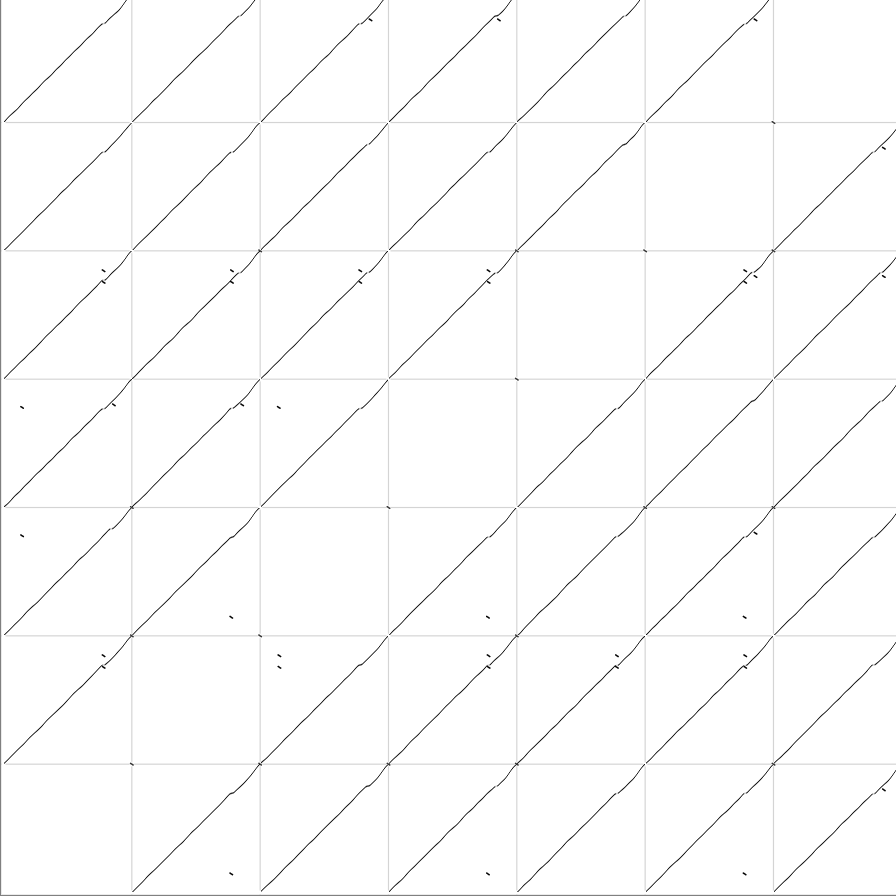
Give the GLSL for this pattern, as a WebGL 2 fragment shader.

```glsl
#version 300 es
precision highp float;

uniform vec2 u_resolution;
out vec4 outColor;

float hash(vec2 p) {
    return fract(sin(dot(p, vec2(127.1, 311.7))) * 4375.85);
}

vec2 gradient(vec2 p) {
    float angle = 6.2832 * hash(p);
    return vec2(cos(angle), sin(angle));
}

float gradientNoise(vec2 p) {
    vec2 i = floor(p), f = fract(p);
    vec2 u = f * f * f * (f * (f * 6.0 - 15.0) + 10.0);
    vec2 e = vec2(1.0, 0.0);
    float low = mix(dot(gradient(i), f), dot(gradient(i + e), f - e), u.x);
    float high = mix(dot(gradient(i + e.yx), f - e.yx), dot(gradient(i + 1.0), f - 1.0), u.x);
    return mix(low, high, u.y);
}

// Share of a pixel-wide window that a stroke of the given width covers
float stroke(float dist, float width, float pixel) {
    float a = max(dist - 0.5 * width, -0.5 * pixel);
    float b = min(dist + 0.5 * width, 0.5 * pixel);
    return clamp((b - a) / pixel, 0.0, 1.0);
}

// Short falling tick around the origin
float tick(vec2 p, float pixel) {
    vec2 dir = vec2(0.83, -0.55);
    vec2 nearest = dir * clamp(dot(p, dir), -0.011, 0.011);
    return stroke(length(p - nearest), 0.012, pixel);
}

// Diagonal with a small wobble, a sag and a break near its upper end
float diagonal(vec2 local, vec2 cell, float pixel) {
    float x = local.x;
    float breakAt = 0.78 + 0.06 * step(0.65, hash(cell + 3.0));
    float sag = 0.02 * smoothstep(breakAt - 0.02, breakAt + 0.02, x)
              * (1.0 - smoothstep(0.9, 0.99, x));
    float wobble = 0.009 * gradientNoise(vec2(x * 14.0, dot(cell, vec2(3.7, 9.3))));
    float line = stroke(local.y - x + sag - wobble, 0.0095, pixel * 1.35);
    float gap = 1.0 - smoothstep(0.004, 0.012, abs(x - breakAt));
    line *= 1.0 - 0.75 * gap * step(0.25, hash(cell + 8.0));
    return line * step(0.004, x) * step(0.004, local.y);
}

// Stray ticks, set by row and column
float specks(vec2 local, vec2 cell, float pixel) {
    float ink = 0.0;
    if (mod(cell.y, 3.0) == 1.0 && cell.x < 6.0) {
        float x = cell == vec2(2.0, 1.0) ? 0.15 : 0.78;
        for (int i = 0; i < 2; i++)
            ink = max(ink, tick(local - vec2(x, 0.755 + 0.09 * float(i)), pixel));
    }
    if (mod(cell.y, 2.0) == 0.0 && cell.y < 3.0 && mod(cell.x, 2.0) == 1.0)
        ink = max(ink, tick(local - vec2(0.775, 0.145), pixel));
    if (abs(cell.y - 2.5) < 1.0 && mod(cell.x, 2.0) == 0.0 && cell.x < 3.0)
        ink = max(ink, tick(local - vec2(0.145, 0.78), pixel));
    if (hash(cell + 21.0) > 0.8)
        ink = max(ink, tick(local - vec2(0.86, 0.8), pixel));
    return ink;
}

void main() {
    vec2 uv = gl_FragCoord.xy / u_resolution;
    float unit = 1.0 / min(u_resolution.x, u_resolution.y);
    float pixel = 6.982 * unit;

    // Seven by seven cells, set slightly in from the lower left
    vec2 grid = (uv - 0.0039) * 6.982;
    vec2 cell = max(floor(grid), 0.0);
    vec2 local = grid - cell;
    vec2 node = floor(grid + 0.5);
    vec2 toNode = grid - node;

    // Pale rules, interrupted at the crossings
    float rules = 0.0;
    if (node.x > 0.5 && node.x < 6.5) rules = stroke(toNode.x, 0.0091, pixel);
    if (node.y > 0.5 && node.y < 6.5) rules = max(rules, stroke(toNode.y, 0.0091, pixel));
    rules *= smoothstep(0.008, 0.025, length(toNode));
    vec3 color = mix(vec3(1.0), vec3(0.83), rules);

    // Darker left and bottom border
    float border = stroke(min(uv.x, uv.y) - 0.00065, 0.0013, unit);
    color = mix(color, vec3(0.5), border);

    // Cells on the main diagonal stay empty
    float ink = 0.0;
    if (cell.x != cell.y)
        ink = max(diagonal(local, cell, pixel), specks(local, cell, pixel));

    // Ticks at some of the crossings
    bool inside = min(node.x, node.y) > 0.5 && max(node.x, node.y) < 6.5;
    if (inside && (node.x == node.y || hash(node + 40.0) > 0.6))
        ink = max(ink, 0.8 * tick(toNode, pixel));

    outColor = vec4(mix(color, vec3(0.02), ink), 1.0);
}
```
